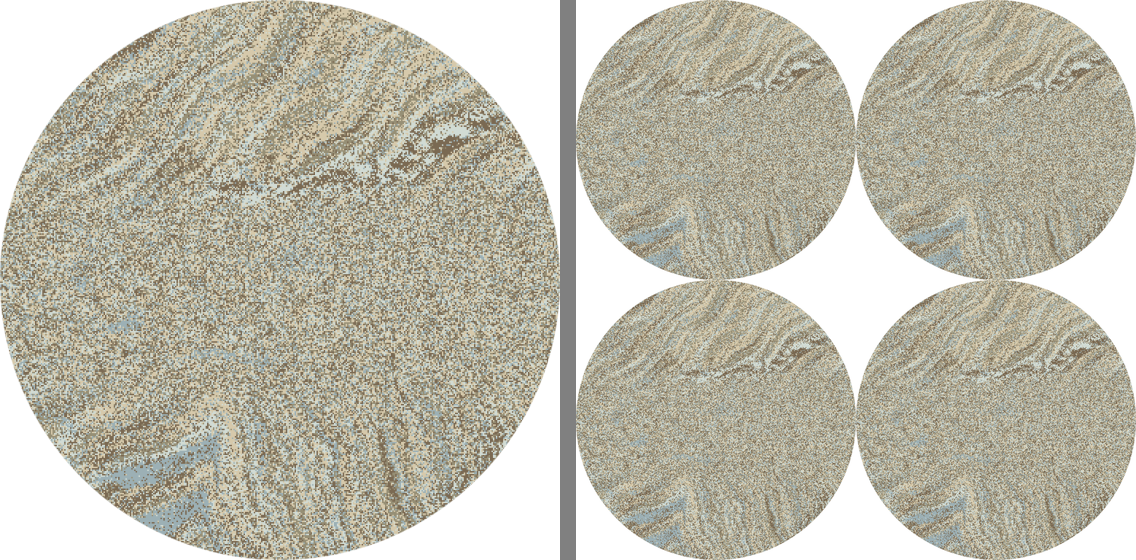
Left: one tile. Right: repeated 2 by 2.
Give the GLSL for this texture, as a Shadertoy shader.

```glsl
// A round disc of speckled, folded stone strata in five flat mineral colours on white.
#define GRID 384.0          // mineral cells across the canvas
#define RADIUS 0.5          // disc radius
#define STREAK 2.1          // contrast of the slanted upper streaks
#define FOLD 2.0            // contrast of the folded lower strata
#define CLUMP 0.75          // contrast of the plain middle ground
#define WARP 0.035          // bending of all layers
#define APEX vec2(0.38, 0.265)  // crest of the lower fold
#define LAYER 0.115         // thickness of one folded layer

const int BROWN = 0, KHAKI = 1, TAN = 2, BLUE = 3, PALE = 4;
const vec3 MINERAL[5] = vec3[5](
    vec3(0.48, 0.41, 0.32), vec3(0.59, 0.56, 0.46), vec3(0.84, 0.79, 0.67),
    vec3(0.61, 0.69, 0.71), vec3(0.82, 0.86, 0.83));
const float SHARE[5] = float[5](0.19, 0.22, 0.26, 0.13, 0.19);

// Integer hash of a non-negative lattice point, 0 to 1
float hash(vec3 lattice) {
    uvec3 u = uvec3(lattice) * 1664525u + 1013904223u;
    u.x += u.y * u.z; u.y += u.z * u.x; u.z += u.x * u.y;
    u ^= u >> 16u;
    u.x += u.y * u.z; u.y += u.z * u.x; u.z += u.x * u.y;
    return float(u.z >> 8u) / 16777216.0;
}

float slope(vec2 corner, vec2 offset, vec2 period, float seed) {
    float angle = 6.2832 * hash(vec3(mod(corner, period), seed));
    return dot(vec2(cos(angle), sin(angle)), offset);
}

// Gradient noise that wraps after a whole period
float noise(vec2 p, vec2 period, float seed) {
    vec2 c = floor(p), f = p - c, e = vec2(1, 0);
    vec2 s = f * f * f * (f * (f * 6.0 - 15.0) + 10.0);
    float low = mix(slope(c, f, period, seed), slope(c + e, f - e, period, seed), s.x);
    float high = mix(slope(c + e.yx, f - e.yx, period, seed),
                     slope(c + 1.0, f - 1.0, period, seed), s.x);
    return 1.4 * mix(low, high, s.y);
}

float strata(vec2 p, vec2 period, float seed) {
    return noise(p, period, seed) + 0.7 * noise(2.0 * p, 2.0 * period, seed + 20.0);
}

// Picks the mineral of one cell by weighted chance
vec3 mineral(vec2 cell) {
    cell = mod(cell, GRID);
    vec2 home = (cell + 0.5) / GRID;
    vec2 p = home + WARP * vec2(noise(home * 6.0, vec2(6), 50.0), noise(home * 6.0, vec2(6), 51.0));
    p += 0.25 * WARP * noise(home * 24.0, vec2(24), 52.0);

    // Regions: slanted top, its curved lower rim, and the fold below
    float top = smoothstep(0.6, 0.75, p.y);
    float bottom = smoothstep(0.33, 0.23, p.y);
    float dx = p.x - 0.42;
    float height = p.y - 0.645 - 0.6 * dx * dx - 25.0 * pow(min(dx + 0.02, 0.0), 2.0);
    float body = smoothstep(0.0, 0.07, height);
    float rim = exp(-pow((height - 0.01) / mix(0.025, 0.045, p.x), 2.0)) * smoothstep(0.33, 0.39, p.x);
    vec2 q = p - APEX;
    float depth = -q.y - max(-0.5 * q.x, 2.6 * q.x);
    float inside = smoothstep(-0.012, 0.012, depth) * bottom;
    float core = smoothstep(-0.1, 0.6, -cos(6.2832 * depth / LAYER)) * inside
               * smoothstep(-0.24, -0.1, q.x) * smoothstep(0.05, 0.0, q.x);
    float ledge = 0.7 * (p.x - 0.78) + 0.14 - p.y;
    float shelf = smoothstep(-0.02, 0.02, ledge) * smoothstep(0.72, 0.8, p.x) * bottom;

    // Layer coordinates and contrast for this region
    vec2 layer = p * vec2(24, 48), period = vec2(24, 48);
    if (p.y > 0.6) { layer = vec2(30.0 * (p.x - p.y), 6.0 * p.y); period = vec2(30, 6); }
    if (p.y < 0.33) { layer = vec2(24.0 * depth, 6.0 * p.x); period = vec2(64, 6); }
    float contrast = CLUMP * mix(1.25, 0.6, smoothstep(0.15, 0.6, p.x));
    contrast = mix(mix(contrast, STREAK, top), FOLD, bottom) * (1.0 - 0.4 * core);

    // Log weights of the five minerals
    float bias[5] = float[5](0.0, 0.0, 0.0, 0.0, 0.0);
    float rimGrain = 2.2 * strata(p * vec2(20, 40), vec2(20, 40), 60.0);
    float patches = smoothstep(0.38, 0.6, noise(p * vec2(10, 18), vec2(10, 18), 61.0));
    bias[BROWN] = rim * (1.3 + rimGrain) - 0.5 * body + 0.7 * inside + 1.3 * shelf;
    bias[KHAKI] = 0.25 * body - 0.5 * rim - 0.7 * core;
    bias[TAN] = 0.5 * body - 0.5 * rim - 0.9 * core - 0.6 * shelf;
    bias[BLUE] = 2.8 * core + 2.0 * patches * smoothstep(0.75, 0.3, p.x) - 0.25 * body;
    bias[PALE] = rim * (1.4 - rimGrain) + 0.3 * inside - 1.2 * core + 0.4 * shelf;

    float weight[5], total = 0.0;
    for (int i = 0; i < 5; i++) {
        weight[i] = SHARE[i] * exp(bias[i] + contrast * strata(layer, period, float(i)));
        total += weight[i];
    }
    float roll = total * hash(vec3(cell, 99));
    for (int i = 0; i < 4; i++) {
        if (roll < weight[i]) return MINERAL[i];
        roll -= weight[i];
    }
    return MINERAL[PALE];
}

void mainImage(out vec4 fragColor, in vec2 fragCoord) {
    vec2 uv = fragCoord / iResolution.xy;
    vec2 pixel = 1.0 / iResolution.xy;

    // Area-weighted cells under the pixel
    vec2 low = (uv - 0.5 * pixel) * GRID, high = (uv + 0.5 * pixel) * GRID;
    vec4 sum = vec4(0);
    for (int k = 0; k < 9; k++) {
        vec2 cell = floor(low) + vec2(k % 3, k / 3);
        vec2 cover = max(min(high, cell + 1.0) - max(low, cell), 0.0);
        float area = cover.x * cover.y;
        if (area > 0.0) sum += area * vec4(mineral(cell), 1);
    }

    // Disc on white
    float edge = length(uv - 0.5) - RADIUS;
    float disc = smoothstep(pixel.y, -pixel.y, edge);
    fragColor = vec4(mix(vec3(1), sum.rgb / sum.a, disc), 1);
}
```
